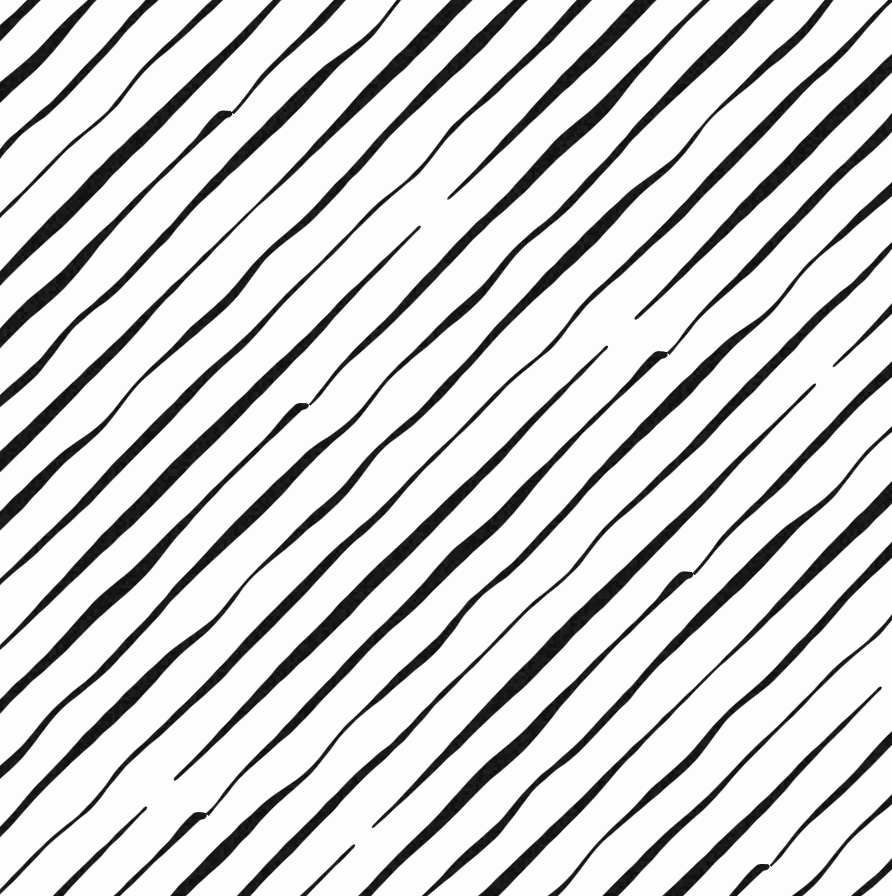
Give the GLSL for this pattern, as a WebGL 1 fragment shader.

```glsl
precision highp float;
// Hand-inked diagonal strokes: fifteen 45-degree lines per repeat, on white.
// Four stroke kinds (swelling, hooked, bulging, slender) slide along their
// lines by different phases; width profiles and smooth noise shape the edges.

uniform vec2 u_resolution;

float hash(vec2 p) {
  vec3 q = fract(p.xyx * vec3(0.1031, 0.1030, 0.0973));
  q += dot(q, q.yzx + 33.33);
  return fract((q.x + q.y) * q.z);
}

// Smooth noise in -1..1 that repeats after the given number of cells
float loopNoise(float u, float cells, float seed) {
  float x = u * cells;
  float i = floor(x);
  float a = hash(vec2(mod(i, cells), seed));
  float b = hash(vec2(mod(i + 1.0, cells), seed));
  return 2.0 * mix(a, b, smoothstep(0.0, 1.0, x - i)) - 1.0;
}

// Soft bump on a loop of length one
float bump(float u, float center, float radius) {
  float d = abs(fract(u - center + 0.5) - 0.5);
  return 1.0 - smoothstep(0.0, radius, d);
}

// Chooses the value belonging to line k out of four rows of four
float pick(float k, vec4 a, vec4 b, vec4 c, vec4 d) {
  vec4 row = k < 3.5 ? a : k < 7.5 ? b : k < 11.5 ? c : d;
  vec4 column = vec4(0.0, 1.0, 2.0, 3.0);
  return dot(row, step(abs(mod(k, 4.0) - column), vec4(0.5)));
}

// Stroke thickness along its length, in 1/768 of the canvas height
float strokeWidth(float kind, float u) {
  if (kind < 0.5) {  // one long swell
    return 2.2 + 11.0 * smoothstep(0.0, 0.38, u) * (1.0 - smoothstep(0.4, 1.05, u));
  }
  if (kind < 1.5) {  // thin start, full belly, heavy hooked end
    return 2.5 + 5.5 * smoothstep(0.0, 0.25, u) + 5.0 * bump(u, 0.57, 0.2)
      - 4.0 * smoothstep(0.65, 0.85, u) + 4.0 * smoothstep(0.9, 0.98, u);
  }
  if (kind < 2.5) {  // several bulges
    return 3.0 + 5.5 * bump(u, 0.15, 0.15) + 4.0 * bump(u, 0.42, 0.25)
      + 9.0 * bump(u, 0.72, 0.25);
  }
  return 3.2 + 6.0 * bump(u, 0.5, 0.42);  // slender
}

void main() {
  vec2 p = gl_FragCoord.xy / u_resolution.y;
  float pixel = 768.0 / u_resolution.y;

  // Across the lines and along them, one unit per repeat
  float across = (p.x + 1.0 - p.y) * 0.972;
  float along = (p.x + p.y - 1.0) * 0.972;

  float lane = across * 15.0 - 0.53;
  float line = floor(lane + 0.5);
  float offset = (lane - line) * 37.24;
  line = mod(line, 15.0);

  float kind = pick(line, vec4(0, 1, 2, 3), vec4(0, 1, 2, 0),
                    vec4(2, 3, 0, 1), vec4(2, 2, 3, 0));
  float phase = pick(line, vec4(0.313, 0.341, 0.59, 0.905),
                     vec4(0.487, 0.13, 0.456, 0.032),
                     vec4(0.74, 0.175, 0.24, 0.896),
                     vec4(0.019, 0.65, 0.13, 0.0));
  float u = fract(along - phase);

  // Hand wobble, strongest on the bulging strokes
  float sway = kind < 0.5 ? 1.0 : kind < 1.5 ? 2.0 : 2.8;
  float center = sway * loopNoise(u, 11.0, kind + 3.0);
  float halfWidth = 0.5 * strokeWidth(kind, u)
    + 0.35 * loopNoise(u, 45.0, line + 20.0);

  // Swelling strokes leave a gap; hooked ones curl toward the next start
  float endDistance = min(u, 1.0 - u) * 559.0;
  if (kind < 0.5 && abs(line - 7.0) > 0.5) {
    float gap = abs(line - 4.0) < 0.5 ? 10.0 : 16.0;
    halfWidth *= sqrt(clamp((endDistance - gap) / 2.5, 0.0, 1.0));
  } else if (kind > 0.5 && kind < 1.5) {
    center += 2.5 * (1.0 - smoothstep(0.0, 0.08, u))
      - 2.5 * smoothstep(0.92, 0.98, u) + 3.5 * smoothstep(0.985, 1.0, u);
    if (u > 0.5) halfWidth *= sqrt(clamp(endDistance / 4.5, 0.0, 1.0));
  }

  // Ink coverage with a slightly soft edge
  float edge = halfWidth - abs(offset - center);
  float ink = clamp(0.5 + edge / (1.3 * pixel), 0.0, 1.0);
  ink *= smoothstep(0.0, 0.6, halfWidth);

  // Faint mottling inside the ink
  float mottle = hash(floor(p * 256.0));
  vec3 inkColor = vec3(mix(0.06, 0.125, mottle));
  gl_FragColor = vec4(mix(vec3(0.992), inkColor, ink), 1.0);
}
```
